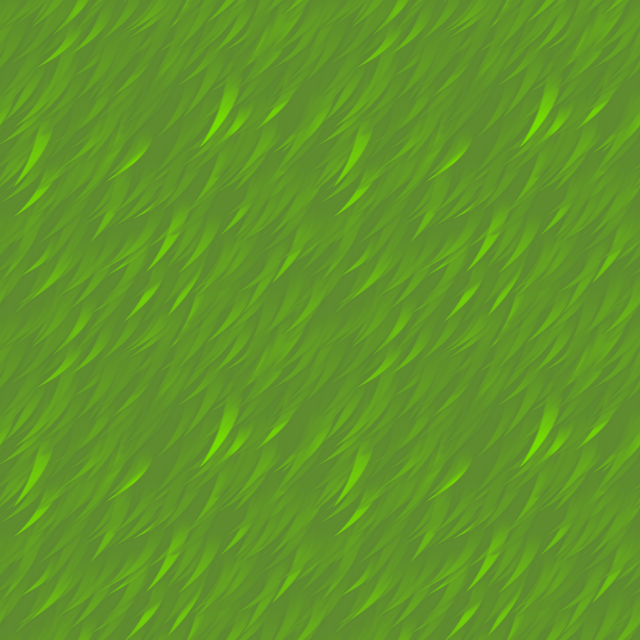
Give the GLSL for this texture, as a WebGL 2 fragment shader.

```glsl
#version 300 es
precision highp float;
// Tiling turf of overlapping curved grass blades, bright at the tip and fading to the root.

uniform vec2 u_resolution;
out vec4 fragColor;

const float CELLS = 5.0;   // scatter cells along one tile
const float LAYERS = 11.0; // blades per cell
const float TAU = 6.2831853;

// Four random values per cell and layer
vec4 hash4(vec3 p) {
    vec4 q = fract((p.xyzx * 7.3 + 11.7) * vec4(0.1031, 0.1030, 0.0973, 0.1099));
    q += dot(q, q.wzxy + 33.33);
    return fract((q.xxyz + q.yzzw) * q.zywx);
}

// Paints one blade over the brightness; p is measured from the blade tip
float paintBlade(float light, vec2 p, float size, float tone) {
    float t = p.y / mix(0.14, 0.27, size);
    if (t <= 0.0 || t >= 1.0) return light;

    // Leans at the tip, upright at the root
    float bend = t * (2.0 - t);
    float halfWidth = mix(0.020, 0.026, size) * bend;
    float edge = abs(p.x - mix(0.135, 0.115, size) * bend) - halfWidth;

    float fade = smoothstep(0.0, 0.06, t) * (1.0 - smoothstep(0.25, 1.0, t));
    float shadow = fade * (1.0 - smoothstep(0.0, 0.018, edge));
    float cover = fade * (1.0 - smoothstep(-0.005, 0.004, edge));

    light = mix(light, -0.16, 0.42 * shadow);
    return mix(light, tone, cover);
}

void main() {
    // Two repeats of the tile across the canvas
    vec2 tile = 2.0 * gl_FragCoord.xy / u_resolution;
    vec2 home = floor(tile * CELLS);
    float light = 0.0;

    // Upper blades overlap the roots of those below
    for (float layer = 0.0; layer < LAYERS; layer++) {
        for (float y = -2.0; y <= 0.0; y++) {
            for (float x = -1.0; x <= 1.0; x++) {
                vec2 cell = home + vec2(x, y);
                vec4 rnd = hash4(vec3(mod(cell, CELLS), layer));
                vec2 tip = (cell + rnd.xy) / CELLS;

                // Sunlit and shaded patches of blades
                float patchLight = sin(TAU * (2.0 * tip.x - tip.y)) * sin(TAU * (tip.x + 2.0 * tip.y) + 1.0);
                float tone = 0.14 + 0.36 * rnd.w + 0.75 * pow(rnd.w, 8.0);
                tone *= 1.0 + 0.3 * patchLight;
                light = paintBlade(light, tile - tip, rnd.z, tone);
            }
        }
    }

    // Muted green to vivid lime
    vec3 shade = vec3(0.367, 0.55, 0.18);
    vec3 lime = vec3(0.43, 0.78, 0.05);
    fragColor = vec4(mix(shade, lime, light), 1.0);
}
```
